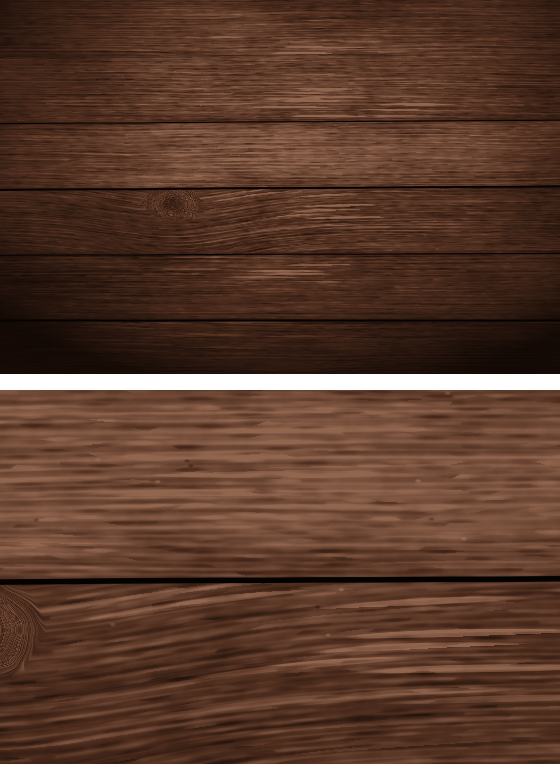
Top: the whole. Bottom: its middle third, enlarged.
Write a Shadertoy shader that draws this texture.

```glsl
// Dark stained timber: wide horizontal planks parted by thin black seams.
// Layered sines bend the grain and mottle the stain, stretched cellular noise
// gives fibres and worn streaks, and a vignette darkens the borders.

const float PITCH = 0.177;        // plank height, canvas height = 1
const float FIRST_SEAM = 0.143;   // height of the lowest seam
const vec2 KNOT = vec2(0.46, 0.455);
const float KNOT_PLANK = 1.0;

const vec3 DARK = vec3(0.055, 0.023, 0.01);
const vec3 BROWN = vec3(0.31, 0.18, 0.12);
const vec3 PALE = vec3(0.57, 0.4, 0.31);

float hash(vec2 p) {
    return fract(sin(dot(p, vec2(127.1, 311.7))) * 43758.5);
}

// Smooth irregular field, roughly -1 to 1
float layeredSines(vec2 p) {
    float sum = 0.0, amp = 0.5;
    for (int i = 0; i < 5; i++) {
        p = mat2(0.8, 0.6, -0.6, 0.8) * p * 1.7 + 1.3;
        sum += amp * sin(p.x + 1.5 * sin(p.y));
        amp *= 0.65;
    }
    return sum;
}

// x: distance to the nearest cell point, y: random value of that cell
vec2 cellular(vec2 p) {
    vec2 cell = floor(p), best = vec2(9.0, 0.0);
    for (int j = -1; j <= 1; j++) {
        for (int i = -1; i <= 1; i++) {
            vec2 id = cell + vec2(i, j);
            vec2 point = id + vec2(hash(id), hash(id + 17.3));
            float d = distance(p, point);
            if (d < best.x) best = vec2(d, hash(id + 41.7));
        }
    }
    return best;
}

// Soft fibres, -1 to 1, long along the first axis
float fibres(vec2 p, vec2 scale) {
    vec2 c = cellular(p * scale);
    return (2.0 * c.y - 1.0) * (1.0 - smoothstep(0.1, 0.62, c.x));
}

// Height along the growth rings, bent by slow waves and by the knot
float grainHeight(vec2 p, float plank, float knotRadius) {
    float h = p.y + 0.007 * layeredSines(vec2(p.x * 1.1 + plank * 7.1, p.y * 4.0));
    if (plank == KNOT_PLANK) {
        float offset = (p.x - KNOT.x) / 0.24;
        h += 0.045 * exp(-offset * offset);
        h = mix(h, knotRadius, 1.0 - smoothstep(0.005, 0.05, knotRadius));
    }
    return h;
}

// Ring lines of uneven spacing, -1 to 1, with narrow pale crests
float rings(float h, float seed) {
    float phase = 1.6 * sin(h * 83.0 + seed) + 1.1 * sin(h * 191.0 + seed * 2.3);
    float fine = 0.5 + 0.5 * sin(h * 860.0 + phase);
    return 1.2 * fine * fine - 0.45 + 0.4 * sin(h * 530.0 - phase + seed);
}

// Lightness to stained wood colour
vec3 woodColor(float tone) {
    vec3 low = mix(DARK, BROWN, clamp(tone * 2.0, 0.0, 1.0));
    return mix(low, PALE, clamp(tone * 2.0 - 1.0, 0.0, 1.0));
}

void mainImage(out vec4 fragColor, in vec2 fragCoord) {
    vec2 uv = fragCoord / iResolution.xy;
    vec2 p = fragCoord / iResolution.y;
    float pixel = 1.0 / iResolution.y;

    // Planks, the upper ones tilted slightly
    float level = p.y - 0.0065 * (p.x - 0.75) * smoothstep(0.1, 0.5, p.y);
    level += 0.0005 * layeredSines(vec2(p.x * 5.0, 2.0));
    float q = (level - FIRST_SEAM) / PITCH;
    float plank = floor(q), seam = round(q);
    float seed = hash(vec2(plank, 5.0)) * 20.0;

    // Stain patches and grain
    float onKnot = plank == KNOT_PLANK ? 1.0 : 0.0;
    float knotRadius = length((p - KNOT) * vec2(0.6, 1.0));
    knotRadius += 0.004 * layeredSines(p * 16.0);
    float h = grainHeight(p, plank, knotRadius);
    vec2 along = vec2(p.x + seed, h);
    float patches = layeredSines(vec2(p.x * 2.4 + seed, p.y * 6.0));
    float tone = 0.67 + 0.17 * patches + 0.06 * (hash(vec2(plank, 2.0)) - 0.5);
    tone += 0.13 * rings(h, seed) * (0.8 + 0.6 * layeredSines(along * vec2(5.0, 20.0)));
    tone += 0.2 * fibres(along, vec2(3.0, 175.0));
    tone += 0.2 * fibres(along, vec2(28.0, 210.0));
    tone += 0.05 * layeredSines(vec2(along.x * 3.0, h * 45.0));
    tone += 0.045 * layeredSines(p * vec2(45.0, 60.0));

    // Worn streaks, gathered around one spot on each plank
    vec2 wornSpot = vec2(0.74 + 0.25 * sin(3.927 * (plank - 4.0)), 0.48 + 0.38 * cos(0.675 * plank + 0.225));
    vec2 toWorn = (vec2(p.x, q - plank) - wornSpot) / vec2(0.33, 0.36);
    float worn = exp(-dot(toWorn, toWorn)) * (plank == 2.0 ? 0.4 : 1.0);
    float streak = smoothstep(0.15, 0.45, fibres(along + 3.0, vec2(4.0, 125.0)));
    tone += streak * (0.06 + 0.45 * worn) + 0.06 * worn;

    // Knot heart and sparse specks
    tone -= 0.22 * onKnot * (1.0 - smoothstep(0.005, 0.03, knotRadius));
    vec2 fleck = cellular(p * vec2(26.0, 40.0));
    float spot = 1.0 - smoothstep(0.02, 0.09, fleck.x);
    tone += spot * (0.25 * step(0.96, fleck.y) - 0.2 * step(fleck.y, 0.03));

    // Border shading
    vec2 fromLight = (uv - vec2(0.53, 0.62)) * vec2(1.03, 1.13);
    tone *= max(1.0 - 1.62 * dot(fromLight, fromLight), 0.08);

    // Seams: black gap, soft shadow, thin lit edge below; the top joint is tight
    float side = (q - seam) * PITCH;
    float gap = abs(side);
    float openness = seam > 3.5 ? 0.15 : 1.0;
    float halfWidth = 0.0018 + 0.0006 * cos(3.1416 * seam);
    tone *= 1.0 - 0.35 * openness * exp(-gap / 0.006);
    float rim = (side + 0.006) / 0.002;
    tone += 0.09 * exp(-rim * rim) * smoothstep(-0.2, 0.6, patches);
    float line = 1.0 - smoothstep(halfWidth - pixel * 0.6, halfWidth + pixel * 0.8, gap);
    vec3 color = mix(woodColor(tone), vec3(0.02, 0.01, 0.008), line * openness);

    fragColor = vec4(color, 1.0);
}
```
